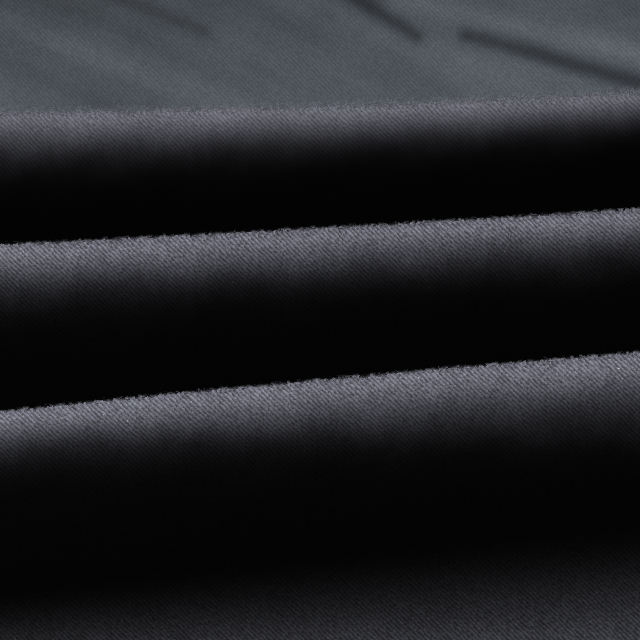
A Shadertoy shader for this texture:

```glsl
// Dark twill cloth lying in three soft folds, lit along each ridge.

const float TAU = 6.2831853;
const float TWILL_FREQ = 135.0;    // diagonal ribs across the canvas
const float TWILL_DEPTH = 0.17;
const float GRAIN_FREQ = 230.0;    // yarn cells across the canvas
const float GRAIN_DEPTH = 0.38;
const float FUZZ_HEIGHT = 0.0035;  // loose fibres along the ridges
const float RIDGE_LIGHT = 0.415;
const float BACK_LIGHT = 0.335;
const float SHADOW = 0.012;
const vec3 CLOTH_TINT = vec3(0.975, 0.985, 1.075);
const vec3 BACK_TINT = vec3(0.94, 1.0, 1.07);

// Height at x = 0, slope and curvature of each ridge, measured downwards.
const vec3 RIDGES[3] = vec3[3](
    vec3(0.172, -0.005, -0.026),
    vec3(0.3815, -0.048, -0.008),
    vec3(0.642, -0.105, 0.0125));
// Falloff of light at left and right, edge softness, weave sharpness.
const vec4 FOLDS[3] = vec4[3](
    vec4(0.066, 0.044, 0.0075, 0.65),
    vec4(0.068, 0.060, 0.0020, 1.0),
    vec4(0.054, 0.084, 0.0020, 1.0));

vec2 hash2(vec2 p) {
    vec3 q = fract(vec3(p.xyx) * vec3(0.1031, 0.1030, 0.0973));
    q += dot(q, q.yzx + 33.33);
    return fract((q.xx + q.yz) * q.zy);
}

// Distance to the nearest cell point, and that cell's random value.
vec2 cellular(vec2 p) {
    vec2 cell = floor(p), local = fract(p);
    vec2 nearest = vec2(9.0, 0.0);
    for (int j = -1; j <= 1; j++)
    for (int i = -1; i <= 1; i++) {
        vec2 offset = vec2(i, j);
        vec2 point = hash2(cell + offset);
        float dist = length(offset + point - local);
        if (dist < nearest.x) nearest = vec2(dist, fract(point.x * 7.3 + point.y * 3.1));
    }
    return nearest;
}

// Layered sines for broad, cloudy variation.
float waves(vec2 p) {
    float sum = 0.0, gain = 0.5;
    for (int i = 0; i < 4; i++) {
        sum += gain * sin(p.x + 1.7 * sin(p.y)) * cos(p.y * 1.3 + 0.8 * p.x);
        p = mat2(1.5, 1.1, -1.1, 1.5) * p + 2.3;
        gain *= 0.55;
    }
    return sum;
}

// Soft wrinkle between two points.
float crease(vec2 p, vec2 a, vec2 b, float width) {
    vec2 ab = b - a;
    float t = clamp(dot(p - a, ab) / dot(ab, ab), 0.0, 1.0);
    float d = length(p - a - ab * t) / width;
    return exp(-d * d);
}

// Flat, slightly blurred cloth behind the folds.
float backLight(vec2 p) {
    float light = BACK_LIGHT + 0.045 * waves(vec2(p.x * 5.0 - p.y * 6.0, p.y * 22.0 - p.x * 9.0));
    light -= 0.05 * (1.0 - smoothstep(0.0, 0.12, p.y)) * (1.0 - 0.5 * p.x);
    light -= 0.10 * crease(p, vec2(0.53, -0.02), vec2(0.65, 0.055), 0.013);
    light -= 0.11 * crease(p, vec2(0.73, 0.055), vec2(1.02, 0.135), 0.014);
    light += 0.05 * crease(p, vec2(0.62, 0.0), vec2(1.02, 0.09), 0.020);
    light -= 0.05 * crease(p, vec2(0.18, -0.01), vec2(0.32, 0.05), 0.016);
    return light;
}

void mainImage(out vec4 fragColor, in vec2 fragCoord) {
    vec2 uv = fragCoord / iResolution.xy;
    vec2 p = vec2(uv.x, 1.0 - uv.y);
    float pixel = 1.0 / iResolution.y;

    vec2 yarn = cellular(p * vec2(GRAIN_FREQ, GRAIN_FREQ * 1.15));
    float cloud = waves(p * vec2(17.0, 23.0));
    float fuzz = FUZZ_HEIGHT * (yarn.y - 0.5) + 0.0012 * waves(p.xx * vec2(60.0, 95.0));

    // Folds, each covering the cloth behind it
    float light = backLight(p);
    float weave = 0.28;
    float depth = p.y;
    vec3 tint = BACK_TINT;
    for (int i = 0; i < 3; i++) {
        vec3 ridge = RIDGES[i];
        vec4 fold = FOLDS[i];
        float d = p.y - (ridge.x + p.x * (ridge.y + p.x * ridge.z)) + fuzz;
        float cover = smoothstep(-fold.z - pixel, fold.z + pixel, d);
        float falloff = mix(fold.x, fold.y, p.x) * (1.0 + 0.10 * cloud);
        float fall = max(d, 0.0) / falloff;
        float rim = mix(0.86, 1.0, smoothstep(0.0, 0.014, d));
        float lit = SHADOW + RIDGE_LIGHT * rim * exp(-fall * fall);
        // Faint light lingering low on the nearer folds
        lit += float(i) * 0.019 * exp(-d * 9.0) * (1.0 - 0.5 * p.x);
        light = mix(light, lit, cover);
        weave = mix(weave, fold.w, cover);
        depth = mix(depth, d, cover);
        tint = mix(tint, CLOTH_TINT, cover);
    }

    // Cloth rising back into the light at the bottom
    float rise = smoothstep(0.92 - 0.11 * p.x, 1.07, p.y);
    light += rise * mix(0.20, 0.27, p.x);

    // Diagonal ribs, yarn grain and stray lint
    float rib = sin(TAU * TWILL_FREQ * (p.x - 0.95 * depth) + 1.2 * cloud + 1.4 * (yarn.y - 0.5));
    float grain = 0.6 * (0.45 - yarn.x) + 0.7 * (yarn.y - 0.5);
    light *= 1.0 + weave * (TWILL_DEPTH * rib + GRAIN_DEPTH * grain) + 0.05 * cloud;
    vec2 lint = cellular(p * 48.0 + 7.0);
    float speck = (1.0 - smoothstep(0.03, 0.10, lint.x)) * step(0.965, lint.y);
    light += 0.5 * speck * weave * light;

    fragColor = vec4(clamp(light * tint, 0.0, 1.0), 1.0);
}
```
